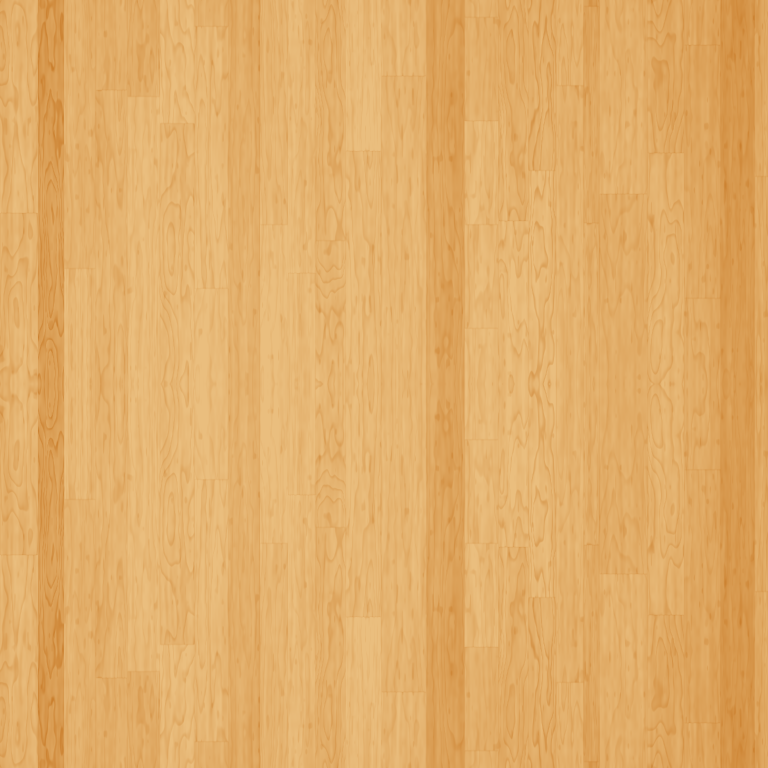
This texture is drawn by a three.js fragment shader. Its source:

```glsl
#define STRIPS 24.0
#define SEAM_WIDTH 0.0012
#define SEAM_DEPTH 0.20
#define BASE_TONE 1.19
#define PLANK_VARIATION 0.34
#define DARK_STRIP 0.48
#define FIBRE_DEPTH 0.36
#define VIGNETTE 1.40
#define SAMPLE_SPREAD 0.0004
#define PALE vec3(0.90, 0.71, 0.45)
#define DEEP vec3(0.83, 0.57, 0.27)

varying vec2 vUv;

float hash(vec2 p) {
  vec3 q = fract(vec3(p.xyx) * 0.1031);
  q += dot(q, q.yzx + 33.33);
  return fract((q.x + q.y) * q.z);
}

float noise(vec2 p) {
  vec2 i = floor(p), f = fract(p);
  f = f * f * (3.0 - 2.0 * f);
  return mix(mix(hash(i), hash(i + vec2(1.0, 0.0)), f.x),
             mix(hash(i + vec2(0.0, 1.0)), hash(i + 1.0), f.x), f.y);
}

float isIndex(float a, float b) {
  return 1.0 - step(0.5, abs(a - b));
}

// Left edge of a strip, in strip units: widths drift across the floor
float stripEdge(float i) {
  float drift = 0.2 * smoothstep(2.0, 10.0, i) * cos((i - 11.0) * 0.7854);
  float uneven = 0.19 * isIndex(i, 1.0) - 0.45 * isIndex(i, 19.0);
  return i + 0.38 * smoothstep(11.5, 13.5, i) - drift + uneven;
}

// Growth rings: a slow ramp that ends in a thin dark contour line
float growthRings(vec2 p, float seed, float figured) {
  vec2 q = p * mix(vec2(2.4, 4.0), vec2(1.9, 9.0), figured) + seed * 37.0;
  float field = noise(q) + 0.25 * noise(q * 2.3 + 9.0);
  field += 0.07 * noise(vec2(p.x * 8.0, p.y * 60.0) + seed * 11.0);
  field += 0.9 * p.x * p.x;
  float ring = fract(field * 5.0);
  float line = smoothstep(0.66, 0.90, ring) * (1.0 - smoothstep(0.90, 1.0, ring));
  float ramp = ring * (1.0 - smoothstep(0.92, 1.0, ring));
  return line + 0.35 * ramp;
}

float woodTone(vec2 uv) {
  // The floor is mirrored about its horizontal middle
  float v = abs(uv.y - 0.5);
  float x = uv.x * STRIPS;
  float strip = floor(x);
  if (x < stripEdge(strip)) strip -= 1.0;
  else if (x >= stripEdge(strip + 1.0)) strip += 1.0;
  float left = stripEdge(strip), right = stripEdge(strip + 1.0);
  float across = (x - left) / (right - left) - 0.5;

  // Strip character: long dark boards and strongly figured boards
  float dark = isIndex(mod(strip, 6.0), 1.0) * step(strip, 14.0);
  dark = max(dark, isIndex(strip, 22.0));
  float halfDark = 0.5 * isIndex(strip, 18.0) - 0.4 * isIndex(strip, 7.0);
  float bold = max(isIndex(strip, 1.0), isIndex(strip, 16.0));
  float figured = max(bold, isIndex(mod(strip, 5.0), 0.0));

  // Butt joints divide the other strips into planks
  float len = mix(0.28, 0.60, hash(vec2(strip, 4.0)));
  len = mix(len, 0.135, isIndex(strip, 14.0));
  float start = 0.15 + 0.55 * hash(vec2(strip, 17.0));
  float along = (dark > 0.5) ? v * 0.9 + 0.05 : v / len + start;
  float plank = floor(along);
  float seed = hash(vec2(strip + 3.0, plank + 7.0));
  float variation = PLANK_VARIATION * (seed - 0.5) * (1.0 - 0.7 * dark);
  float tone = BASE_TONE + variation - DARK_STRIP * (dark + halfDark);

  // Grain: broad bands, long fibres, fine pores
  float sway = 0.005 * noise(vec2(strip * 5.0, v * 12.0 + seed * 20.0));
  float fx = uv.x + sway;
  tone += 0.18 * (noise(vec2(fx * 90.0, v * 4.0 + seed * 50.0)) - 0.5);
  tone += FIBRE_DEPTH * (noise(vec2(fx * 290.0, v * 11.0 + seed * 90.0)) - 0.5);
  tone += 0.20 * (noise(vec2(uv.x * 400.0, v * 90.0)) - 0.5);

  // Rings are bold on a few strips and faint elsewhere
  float ringDepth = 0.16 + 0.14 * fract(seed * 7.3);
  ringDepth = mix(ringDepth, 0.34 + 0.16 * bold, figured);
  tone -= ringDepth * growthRings(vec2(across, v), seed, figured);

  // Short dark flecks
  float fleck = noise(vec2(uv.x * 290.0, v * 60.0) + seed * 70.0);
  tone -= 0.34 * smoothstep(0.83, 0.95, fleck);

  // Seams along the strips and across the joints
  float side = min(x - left, right - x) / STRIPS;
  float end = min(fract(along), 1.0 - fract(along)) * len;
  end = mix(end, 1.0, dark);
  float seam = 1.0 - smoothstep(0.0, SEAM_WIDTH, side);
  float joint = 1.0 - smoothstep(0.0, SEAM_WIDTH * 1.5, end);
  return tone - SEAM_DEPTH * max(seam, joint);
}

void main() {
  // Four samples soften every edge
  float tone = 0.0;
  for (int k = 0; k < 4; k++) {
    vec2 corner = vec2(mod(float(k), 2.0), floor(float(k) * 0.5)) - 0.5;
    tone += 0.25 * woodTone(vUv + corner * 2.0 * SAMPLE_SPREAD);
  }

  // Warm falloff away from the pale middle left
  vec2 d = (vUv - vec2(0.42, 0.5)) * vec2(1.0, 0.8);
  tone -= VIGNETTE * dot(d, d);
  gl_FragColor = vec4(mix(DEEP, PALE, clamp(tone, -0.5, 1.25)), 1.0);
}
```
